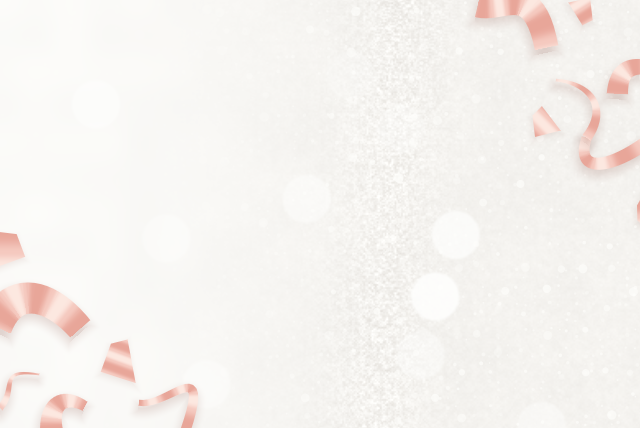
Give the GLSL for this background, as a Shadertoy shader.

```glsl
// Rose foil ribbons and confetti scattered around pale, glittering paper with soft bokeh.
// Lengths are in percent of the canvas height, with the origin at the lower left.

float hash(vec2 p) { return fract(sin(dot(p, vec2(127.1, 311.7))) * 43758.545); }

float noise(vec2 p) {
    vec2 i = floor(p), f = fract(p);
    f = f * f * (3.0 - 2.0 * f);
    return mix(mix(hash(i), hash(i + vec2(1, 0)), f.x),
               mix(hash(i + vec2(0, 1)), hash(i + vec2(1, 1)), f.x), f.y);
}

vec2 cubic(vec2 a, vec2 b, vec2 c, vec2 d, float t) {
    float s = 1.0 - t;
    return s * s * s * a + 3.0 * s * s * t * b + 3.0 * s * t * t * c + t * t * t * d;
}

// Signed distance to a tapered, square-ended stroke (x) and position along it (y)
vec2 strokeDist(vec2 p, vec2 a, vec2 b, vec2 c, vec2 d, vec2 halfWidth) {
    const float STEPS = 20.0;
    float best = 1e5, along = 0.0;
    vec2 from = a;
    for (float i = 0.0; i < STEPS; i++) {
        vec2 to = cubic(a, b, c, d, (i + 1.0) / STEPS), e = to - from;
        float h = clamp(dot(p - from, e) / dot(e, e), 0.0, 1.0);
        float dist = length(p - from - h * e);
        if (dist < best) { best = dist; along = (i + h) / STEPS; }
        from = to;
    }
    float sheet = best - mix(halfWidth.x, halfWidth.y, along);
    float ends = -1e5;
    if (along <= 0.0) ends = dot(a - p, normalize(b - a));
    if (along >= 1.0) ends = dot(p - d, normalize(d - c));
    return vec2(max(sheet, ends), along);
}

// Signed distance to a convex quad with clockwise corners
float quadDist(vec2 p, vec2 a, vec2 b, vec2 c, vec2 d) {
    vec2 ab = normalize(b - a), bc = normalize(c - b), cd = normalize(d - c), da = normalize(a - d);
    return max(max(dot(p - a, vec2(-ab.y, ab.x)), dot(p - b, vec2(-bc.y, bc.x))),
               max(dot(p - c, vec2(-cd.y, cd.x)), dot(p - d, vec2(-da.y, da.x))));
}

// Metallic pink with highlights at regular folds
vec3 foil(float t, float folds, float phase) {
    float wave = 0.5 + 0.5 * sin(6.283 * (t * folds + phase));
    vec3 shade = mix(vec3(0.91, 0.65, 0.60), vec3(0.96, 0.79, 0.75), smoothstep(0.0, 0.6, wave));
    return mix(shade, vec3(0.99, 0.91, 0.88), smoothstep(0.6, 1.0, wave));
}

void layer(inout vec3 col, float dist, float shadowDist, vec3 paint) {
    float aa = 100.0 / iResolution.y;
    col *= 1.0 - vec3(0.10, 0.15, 0.16) * smoothstep(2.5, -2.5, shadowDist);
    col = mix(col, paint, clamp(0.5 - dist / aa, 0.0, 1.0));
}

void ribbon(inout vec3 col, vec2 p, vec2 a, vec2 b, vec2 c, vec2 d, vec2 halfWidth, vec2 folds) {
    vec2 s = strokeDist(p, a, b, c, d, halfWidth);
    float shadow = strokeDist(p + vec2(0.3, 1.3), a, b, c, d, halfWidth).x;
    layer(col, s.x, shadow, foil(s.y, folds.x, folds.y));
}

void chip(inout vec3 col, vec2 p, vec2 a, vec2 b, vec2 c, vec2 d, vec2 folds) {
    float t = dot(p - a, d - a) / dot(d - a, d - a);
    layer(col, quadDist(p, a, b, c, d), quadDist(p + vec2(0.2, 0.7), a, b, c, d) + 0.8, foil(t, folds.x, folds.y));
}

vec3 paper(vec2 p) {
    vec3 col = mix(vec3(0.984, 0.982, 0.973), vec3(0.957, 0.950, 0.936), smoothstep(10.0, 100.0, p.x));
    float right = smoothstep(30.0, 95.0, p.x);
    col += (noise(p * 0.12) - 0.5) * 0.012 + (noise(p * 0.7) - 0.5) * 0.014 * right;

    // Fine glitter, densest in an upright band
    float band = exp(-pow((p.x - 88.0 - 0.06 * p.y) / 10.0, 2.0));
    float grain = noise(p * 2.6) + noise(p * 1.5 + 40.0) - 1.0;
    col += grain * (0.012 * right + 0.055 * band) * vec3(0.9, 1.0, 1.1);

    // Large bokeh: centre and strength
    vec3 discs[10] = vec3[10](
        vec3(22.5, 75.6, 0.6), vec3(106.8, 45.1, 0.75), vec3(102.0, 30.7, 0.9), vec3(71.9, 53.5, 0.5),
        vec3(39.0, 44.3, 0.4), vec3(98.6, 17.0, 0.4), vec3(94.0, 69.8, 0.3), vec3(48.4, 10.2, 0.45),
        vec3(127.0, 0.5, 0.45), vec3(82.0, 82.4, 0.25));
    for (int i = 0; i < 10; i++) {
        float d = length(p - discs[i].xy);
        col = mix(col, vec3(0.995, 0.995, 0.99), discs[i].z * smoothstep(6.1, 5.1, d));
    }

    // Scattered sparkles in two sizes
    for (float k = 0.0; k < 2.0; k++) {
        float size = 2.0 + 3.0 * k;
        vec2 cell = floor(p / size) + 71.0 * k;
        vec2 centre = 0.3 + 0.4 * vec2(hash(cell), hash(cell + 19.3));
        float radius = size * (0.08 + 0.15 * hash(cell + 5.7));
        float lit = step(0.55, hash(cell + 31.1)) * hash(cell + 47.9) * (0.1 + 0.9 * right);
        float d = length(fract(p / size) - centre) * size;
        col = mix(col, vec3(1.0, 1.0, 0.99), 0.65 * lit * smoothstep(radius + 0.15, radius - 0.15, d));
    }
    return col;
}

void mainImage(out vec4 fragColor, in vec2 fragCoord) {
    vec2 p = 100.0 * fragCoord / iResolution.y;
    p.x *= 150.0 * iResolution.y / (100.0 * iResolution.x);
    vec3 col = paper(p);

    // Upper right pieces
    ribbon(col, p, vec2(112.1, 99.2), vec2(118.2, 97.7), vec2(125, 104.9), vec2(128.1, 88.9), vec2(3.3, 2.8), vec2(2.5, 0.6));
    ribbon(col, p, vec2(137.5, 67.8), vec2(134.8, 60), vec2(141.6, 60), vec2(150.8, 66.2), vec2(1.2, 1.6), vec2(2.0, 0.1));
    ribbon(col, p, vec2(130.3, 81.3), vec2(138.7, 80.5), vec2(142.6, 74.6), vec2(137.5, 67.8), vec2(0.3, 1.2), vec2(2.0, 0.1));
    ribbon(col, p, vec2(144.7, 78.1), vec2(144.9, 82.4), vec2(146.5, 84.4), vec2(150, 84.4), vec2(2.5, 1.8), vec2(1.3, 0.6));
    chip(col, p, vec2(127, 75.2), vec2(131.4, 69.5), vec2(125.4, 68), vec2(124.8, 73), vec2(0.4, 0.9));
    chip(col, p, vec2(133.2, 99.4), vec2(138.3, 100.5), vec2(138.9, 95.3), vec2(136.5, 94.1), vec2(1.0, 0.0));
    chip(col, p, vec2(149.3, 52), vec2(151, 55), vec2(151, 47), vec2(149.4, 48.5), vec2(0.3, 0.8));

    // Lower left pieces
    ribbon(col, p, vec2(-1.2, 23.8), vec2(2.9, 33.6), vec2(11.7, 31.6), vec2(18.8, 23.2), vec2(4.1, 3.1), vec2(2.3, 0.5));
    ribbon(col, p, vec2(0, 4.7), vec2(4.3, 9.2), vec2(-1, 14.1), vec2(9.2, 12.5), vec2(0.8, 0.2), vec2(2.0, 0.0));
    ribbon(col, p, vec2(32.6, 5.9), vec2(39.1, 4.7), vec2(49.8, 18), vec2(43.4, -0.8), vec2(0.7, 1.2), vec2(3.0, 0.8));
    ribbon(col, p, vec2(12.1, -0.8), vec2(11.3, 5.3), vec2(14.6, 8.2), vec2(19.9, 5.1), vec2(2.7, 1.2), vec2(2.0, 0.7));
    chip(col, p, vec2(-1, 45.9), vec2(3.9, 45.3), vec2(5.9, 40), vec2(-1, 37.5), vec2(0.4, 0.8));
    chip(col, p, vec2(26, 19.7), vec2(29.9, 20.7), vec2(31.8, 10.5), vec2(23.6, 13.1), vec2(1.3, 0.8));

    fragColor = vec4(clamp(col, 0.0, 1.0), 1.0);
}
```
